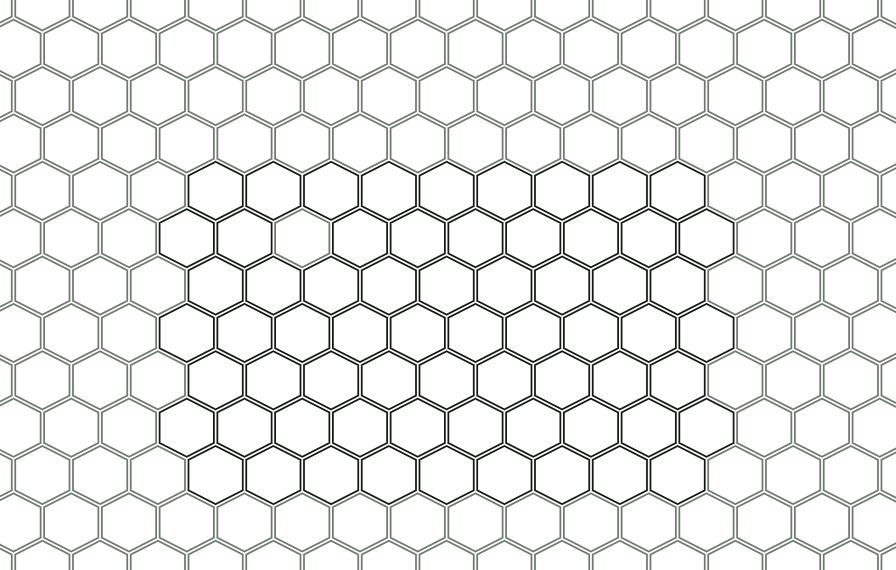
A WebGL 2 fragment shader for this pattern:

```glsl
#version 300 es
precision highp float;
// Honeycomb of separately outlined hexagons, with a block of darker cells in the middle.

uniform vec2 u_resolution;
out vec4 outColor;

// Lengths are fractions of the canvas width.
const vec2  PITCH      = vec2(0.06445, 0.05287); // column and row spacing
const vec2  ORIGIN     = vec2(0.0473, 0.0002);   // centre of the first cell
const float RISE       = 0.0164;                 // height of a slanted side
const float INSET      = 0.00195;                // outline distance from the cell border
const float LINE_WIDTH = 0.00195;

// The dark block, counted in columns and rows.
const vec2 BLOCK_CENTER = vec2(7.0, 5.0);
const vec2 BLOCK_HALF   = vec2(4.75, 3.25);
const vec2 PALE_CELL    = vec2(4.5, 7.0);        // one pale cell inside the block

const vec3 PAPER     = vec3(1.0);
const vec3 PALE_LINE = vec3(0.43, 0.47, 0.43);
const vec3 DARK_LINE = vec3(0.07, 0.09, 0.07);

// Signed distance to the border of a pointy-top hexagon.
float hexDistance(vec2 p) {
  p = abs(p);
  float halfWidth = 0.5 * PITCH.x;
  float apex = 0.5 * (PITCH.y + RISE);
  vec2 normal = normalize(vec2(RISE, halfWidth));
  return max(p.x - halfWidth, dot(p - vec2(0.0, apex), normal));
}

// Centre of a cell in the given row, nearest to x; odd rows shift by half a column.
vec2 nearestCell(float x, float row) {
  float shift = 0.5 * mod(row, 2.0);
  return vec2(round(x + shift) - shift, row);
}

vec3 lineColor(vec2 cell) {
  vec2 fromBlock = abs(cell - BLOCK_CENTER);
  bool inBlock = all(lessThan(fromBlock, BLOCK_HALF));
  bool isPale = all(lessThan(abs(cell - PALE_CELL), vec2(0.1)));
  return inBlock && !isPale ? DARK_LINE : PALE_LINE;
}

void main() {
  float pixel = 1.0 / u_resolution.x;
  vec2 grid = (gl_FragCoord.xy * pixel - ORIGIN) / PITCH;

  // Find the containing cell among the two closest rows.
  vec2 cell = vec2(0.0);
  float border = 1.0;
  for (int i = 0; i < 2; i++) {
    vec2 candidate = nearestCell(grid.x, floor(grid.y) + float(i));
    float d = hexDistance((grid - candidate) * PITCH);
    if (d < border) {
      border = d;
      cell = candidate;
    }
  }

  // Smooth outline just inside the border.
  float edge = abs(border + INSET) - 0.5 * LINE_WIDTH;
  float coverage = clamp(0.5 - edge / pixel, 0.0, 1.0);
  outColor = vec4(mix(PAPER, lineColor(cell), coverage), 1.0);
}
```
